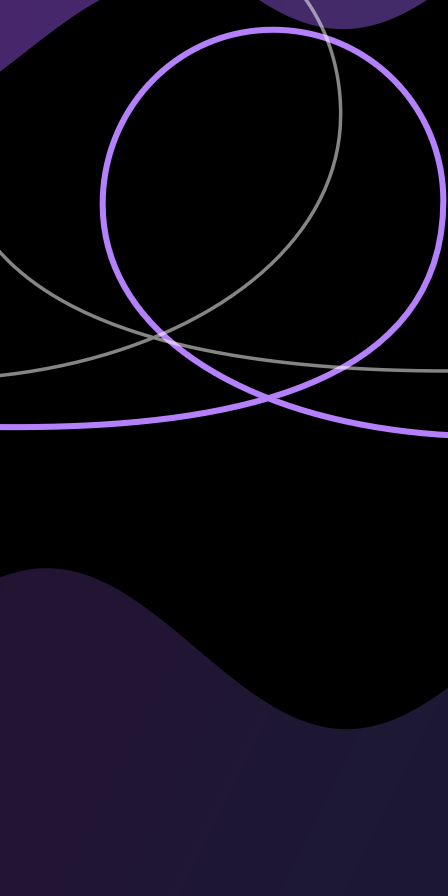
Give the GLSL for this background, as a Shadertoy shader.

```glsl
// Looping violet and grey ribbons on black between two dark purple waves.

const float PI = 3.14159265;
const vec2 GRID = vec2(384.0, 768.0);   // design units across the canvas
const int SEGMENTS = 36;

const vec3 VIOLET = vec3(0.71, 0.50, 0.99);
const vec3 TOP_LEFT = vec3(0.28, 0.15, 0.42);
const vec3 TOP_RIGHT = vec3(0.26, 0.17, 0.41);
const vec3 BASE_LEFT = vec3(0.14, 0.075, 0.20);
const vec3 BASE_RIGHT = vec3(0.11, 0.095, 0.20);

float segmentDistance(vec2 p, vec2 a, vec2 b) {
    vec2 ab = b - a;
    float h = clamp(dot(p - a, ab) / dot(ab, ab), 0.0, 1.0);
    return length(p - a - ab * h);
}

vec2 bezierPoint(vec2 a, vec2 b, vec2 c, vec2 d, float t) {
    float s = 1.0 - t;
    return s * s * s * a + 3.0 * s * s * t * b + 3.0 * s * t * t * c + t * t * t * d;
}

float bezierDistance(vec2 p, vec2 a, vec2 b, vec2 c, vec2 d) {
    float nearest = 1e5;
    vec2 previous = a;
    for (int i = 1; i <= SEGMENTS; i++) {
        vec2 next = bezierPoint(a, b, c, d, float(i) / float(SEGMENTS));
        nearest = min(nearest, segmentDistance(p, previous, next));
        previous = next;
    }
    return nearest;
}

// Height of a cosine wave with a crest at the given x
float wave(float x, float crest, float middle, float amplitude) {
    return middle + amplitude * cos(PI * (x - crest) / 257.0);
}

// Smooth coverage of the region where the distance is negative
float coverage(float dist, float pixel) {
    return clamp(0.5 - dist / pixel, 0.0, 1.0);
}

float violetRibbon(vec2 p) {
    vec2 right = vec2(380.0, 172.0), top = vec2(234.0, 25.5), left = vec2(88.0, 175.0);
    float d = bezierDistance(p, vec2(-10.0, 366.0), vec2(150.0, 368.0), vec2(380.0, 350.0), right);
    d = min(d, bezierDistance(p, right, vec2(380.0, 91.0), vec2(315.0, 25.5), top));
    d = min(d, bezierDistance(p, top, vec2(153.0, 25.5), vec2(88.0, 92.0), left));
    return min(d, bezierDistance(p, left, vec2(88.0, 290.0), vec2(220.0, 365.0), vec2(390.0, 373.3)));
}

float greyRibbon(vec2 p) {
    vec2 bend = vec2(292.0, 98.0);
    float d = bezierDistance(p, vec2(261.0, -2.0), vec2(282.0, 27.0), vec2(292.0, 62.0), bend);
    d = min(d, bezierDistance(p, bend, vec2(292.0, 215.0), vec2(165.0, 304.0), vec2(-1.0, 322.0)));
    return min(d, bezierDistance(p, vec2(-1.0, 215.0), vec2(65.0, 290.0), vec2(210.0, 318.0), vec2(386.0, 318.0)));
}

void mainImage(out vec4 fragColor, in vec2 fragCoord) {
    vec2 uv = fragCoord / iResolution.xy;
    vec2 p = vec2(uv.x, 1.0 - uv.y) * GRID;   // y runs down from the top edge
    float pixel = GRID.x / iResolution.x;
    vec3 color = vec3(0.0);

    // Upper wave
    float upper = p.x < 150.0 ? wave(p.x, -108.5, 46.0, 64.0) : wave(p.x, 294.0, -44.0, 69.0);
    color = mix(color, mix(TOP_LEFT, TOP_RIGHT, uv.x), coverage(p.y - upper, pixel));

    // Lower wave
    float lower = wave(p.x, 297.0, 556.0, 69.0);
    float diagonal = smoothstep(0.2, 1.0, 0.5 * uv.x + 0.5 * (1.0 - uv.y));
    color = mix(color, mix(BASE_LEFT, BASE_RIGHT, diagonal), coverage(lower - p.y, pixel));

    // Ribbons, the grey one translucent
    color = mix(color, VIOLET, coverage(violetRibbon(p) - 2.6, pixel));
    color = mix(color, vec3(1.0), 0.52 * coverage(greyRibbon(p) - 1.5, pixel));

    fragColor = vec4(color, 1.0);
}
```
